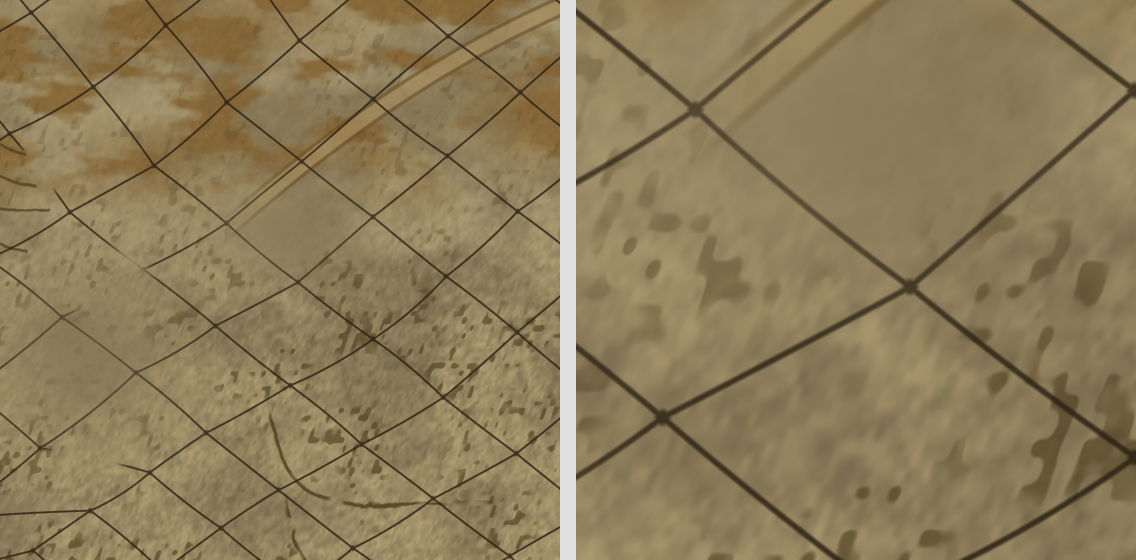
Left: the whole. Right: its middle third, enlarged.
Give the GLSL for this texture, as a WebGL 2 fragment shader.

```glsl
#version 300 es
precision highp float;
// A sagging diamond net with dark knots stretched over trampled sand.
// The net is a bent lattice of cords drawn in a loop; the ground is layered
// noise with brown hollows, grit, a pale diagonal rut, cracks and worn gaps.
uniform vec2 u_resolution;
out vec4 outColor;

#define CORD_RADIUS 0.0017
#define KNOT_RADIUS 0.0052
#define KNOT_JITTER 0.007
#define CORD_SAG 0.007
#define CORD_OPACITY 0.86
#define GRIT 0.16
#define SAND_PALE vec3(0.64, 0.585, 0.44)
#define SAND_WARM vec3(0.60, 0.53, 0.37)
#define SAND_DULL vec3(0.53, 0.47, 0.34)
#define HOLLOW vec3(0.51, 0.38, 0.19)
#define SHADE vec3(0.29, 0.23, 0.11)
#define CORD vec3(0.17, 0.135, 0.075)

float hash(vec2 p) {
  vec3 q = fract(p.xyx * vec3(0.1031, 0.1030, 0.0973));
  q += dot(q, q.yzx + 33.33);
  return fract((q.x + q.y) * q.z);
}

float noise(vec2 p) {
  vec2 i = floor(p), f = fract(p);
  f *= f * (3.0 - 2.0 * f);
  return mix(mix(hash(i), hash(i + vec2(1, 0)), f.x),
             mix(hash(i + vec2(0, 1)), hash(i + 1.0), f.x), f.y);
}

float fbm(vec2 p) {
  float sum = 0.0, amp = 0.53;
  for (int i = 0; i < 4; i++) {
    sum += amp * noise(p);
    p = mat2(1.6, 1.2, -1.2, 1.6) * p + 7.3;
    amp *= 0.5;
  }
  return sum;
}

float blob(vec2 p, vec2 center, vec2 radius) {
  vec2 d = (p - center) / radius;
  return exp(-dot(d, d));
}

// Lattice point: steps shorten and turn towards the lower and left edges.
vec2 knot(float a, float b) {
  vec2 lowStep = b < 0.5 ? vec2(0.165, -0.130) : vec2(0.104, -0.072);
  vec2 p = vec2(0.534, 0.501)
    + max(a, 0.0) * vec2(0.1315, -0.112)
    + clamp(a, -2.0, 0.0) * vec2(0.147, -0.083)
    + min(a + 2.0, 0.0) * lowStep
    + max(b, -2.0) * vec2(0.130, 0.103)
    + min(b + 2.0, 0.0) * vec2(0.108, 0.138);
  vec2 id = vec2(a, b) + 20.0;
  return p + KNOT_JITTER * (vec2(hash(id), hash(id + 41.0)) - 0.5);
}

// Distance to a cord that bows sideways between its two knots.
float cordDistance(vec2 p, vec2 a, vec2 b, float sag) {
  vec2 ab = b - a;
  float t = clamp(dot(p - a, ab) / dot(ab, ab), 0.0, 1.0);
  vec2 side = normalize(vec2(-ab.y, ab.x));
  return length(p - a - ab * t - side * sag * 4.0 * t * (1.0 - t));
}

// x: nearest cord, y: nearest knot.
vec2 netDistance(vec2 p) {
  vec2 d = vec2(1.0);
  for (float a = -5.0; a < 5.0; a++) {
    for (float b = -5.0; b < 6.0; b++) {
      vec2 k = knot(a, b);
      float sag = CORD_SAG * (hash(vec2(a, b) + 63.0) - 0.5);
      d.x = min(d.x, cordDistance(p, k, knot(a + 1.0, b), sag + 0.002));
      d.x = min(d.x, cordDistance(p, k, knot(a, b + 1.0), -sag));
      d.y = min(d.y, length(p - k));
    }
  }
  return d;
}

vec3 ground(vec2 p, float smoothed) {
  float low = smoothstep(0.25, 0.6, p.y);
  float broad = fbm(p * vec2(7.0, 10.0) + 3.0);
  vec3 col = mix(SAND_DULL, mix(SAND_PALE, SAND_WARM, 0.55 * low),
                 smoothstep(0.22, 0.62, broad));
  // Brown hollows: wide, flat smudges in the upper part.
  float dent = smoothstep(0.46, 0.69, fbm(p * vec2(8.0, 17.0) + 11.0));
  float brown = dent * (1.0 - smoothstep(0.22, 0.42, p.y));
  brown += 0.95 * blob(p, vec2(0.97, 0.20), vec2(0.11, 0.075)) * (0.5 + broad);
  brown += 0.7 * blob(p, vec2(0.31, 0.27), vec2(0.13, 0.045)) * (0.4 + broad);
  brown += 0.6 * blob(p, vec2(0.36, 0.04), vec2(0.26, 0.06)) * (0.4 + broad);
  brown += 0.6 * blob(p, vec2(0.67, 0.28), vec2(0.07, 0.035));
  col = mix(col, HOLLOW, clamp(brown, 0.0, 0.85));
  col = mix(col, SAND_DULL, 0.75 * smoothed);
  // Grit and dark specks, rougher towards the bottom.
  float rough = (0.35 + 0.65 * low) * (1.0 - 0.85 * smoothed);
  vec2 grain = vec2(p.x + 0.35 * p.y, p.y);
  col *= 1.0 + GRIT * rough * (noise(grain * vec2(190.0, 120.0))
                               + noise(grain * 75.0) - 1.0);
  float specks = smoothstep(0.60, 0.82, noise(grain * vec2(105.0, 75.0)))
               * smoothstep(0.45, 0.65, fbm(p * 12.0 + 29.0));
  specks += 0.8 * blob(p, vec2(0.762, 0.525), vec2(0.013, 0.03));
  return mix(col, SHADE, 0.6 * rough * min(specks, 1.0));
}

void main() {
  vec2 p = gl_FragCoord.xy / u_resolution;
  p.y = 1.0 - p.y;
  float edge = max(0.0013, 0.8 / min(u_resolution.x, u_resolution.y));
  float smoothed = min(1.0, blob(p, vec2(0.50, 0.41), vec2(0.13, 0.09))
                     + blob(p, vec2(0.15, 0.63), vec2(0.17, 0.15)));
  vec3 col = ground(p, smoothed);

  // Pale rut with darker rims.
  float x = 1.0 - p.x;
  float rut = abs(p.y - 0.012 - 0.44 * x - 0.38 * x * x)
            / length(vec2(1.0, 0.44 + 0.76 * x));
  float rutFade = smoothstep(0.36, 0.55, p.x);
  col = mix(col, vec3(0.66, 0.56, 0.37), 0.65 * rutFade * smoothstep(0.017, 0.009, rut));
  col = mix(col, vec3(0.40, 0.30, 0.15), 0.6 * rutFade * smoothstep(0.005, 0.001, abs(rut - 0.015)));

  // Crooked cracks at the bottom and short twigs at the left edge.
  float wobble = 0.018 * (fbm(p * 34.0) - 0.5);
  for (float i = 0.0; i < 2.0; i++) {
    vec2 q = p - i * vec2(0.03, 0.165) + wobble;
    float drop = 0.156 * exp((0.482 - q.x) / 0.036);
    float d = abs(q.y - 0.9 + drop) / length(vec2(1.0, drop / 0.036));
    float span = smoothstep(0.475, 0.485, q.x) * smoothstep(0.89, 0.87, q.x);
    float broken = smoothstep(0.25, 0.5, noise(p * 45.0));
    col = mix(col, SHADE, 0.8 * span * broken * smoothstep(0.005, 0.001, d));
  }
  for (float i = 0.0; i < 4.0; i++) {
    vec2 start = vec2(-0.01, 0.25 + 0.06 * i);
    vec2 reach = vec2(0.05 + 0.05 * hash(vec2(i, 5.0)), 0.07 * (hash(vec2(i, 9.0)) - 0.5));
    float d = cordDistance(p + 0.4 * wobble, start, start + reach, 0.004);
    col = mix(col, SHADE, 0.7 * smoothstep(0.004, 0.001, d));
  }

  // Net, worn away in a few spots and fainter over the smooth ground.
  float gaps = blob(p, vec2(0.19, 0.51), vec2(0.085, 0.07))
             + blob(p, vec2(0.15, 0.82), vec2(0.075, 0.04))
             + blob(p, vec2(0.06, 0.31), vec2(0.055, 0.05));
  float wear = (1.0 - smoothstep(0.25, 0.6, gaps)) * (1.0 - 0.45 * smoothed);
  vec2 net = netDistance(p);
  float cord = 1.0 - smoothstep(CORD_RADIUS - edge, CORD_RADIUS + edge, net.x);
  float tie = 1.0 - smoothstep(KNOT_RADIUS - 2.0 * edge, KNOT_RADIUS + edge, net.y);
  col = mix(col, CORD, CORD_OPACITY * wear * max(cord, tie));
  outColor = vec4(col, 1.0);
}
```
